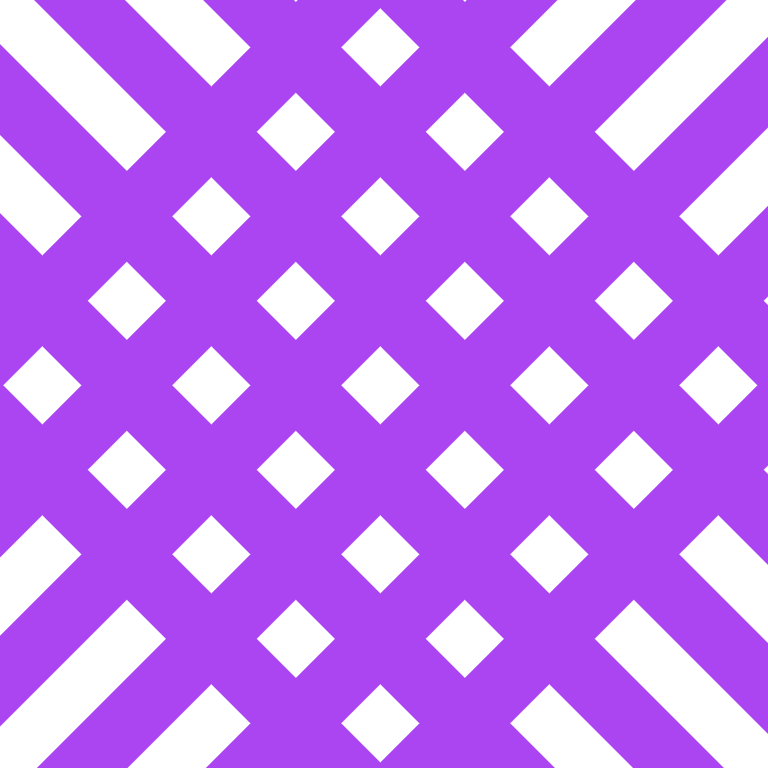
A WebGL 2 fragment shader for this pattern:

```glsl
#version 300 es
precision highp float;

uniform vec2 u_resolution;
out vec4 fragColor;

// Signed distance to a row of six purple bands, negative in the white gaps
vec2 bandDistance(vec2 p) {
    const float period = 0.22005;
    const float halfGap = 0.0509;
    vec2 gap = abs(p - period * round(p / period)) - halfGap;
    vec2 outside = 3.0 * period - halfGap - abs(p);
    return min(gap, outside);
}

void main() {
    float scale = min(u_resolution.x, u_resolution.y);
    vec2 p = (gl_FragCoord.xy - 0.5 * u_resolution) / scale + 0.5;
    p -= vec2(0.4952, 0.4983);

    // Diagonal axes, one for each direction of the lattice
    vec2 diagonal = vec2(p.x + p.y, p.x - p.y);
    vec2 bands = bandDistance(diagonal) * inversesqrt(2.0);

    // Union of both band sets, with edges one pixel wide
    vec2 coverage = clamp(0.5 + bands * scale, 0.0, 1.0);
    float purple = max(coverage.x, coverage.y);

    fragColor = vec4(mix(vec3(1.0), vec3(0.67, 0.27, 0.95), purple), 1.0);
}
```
